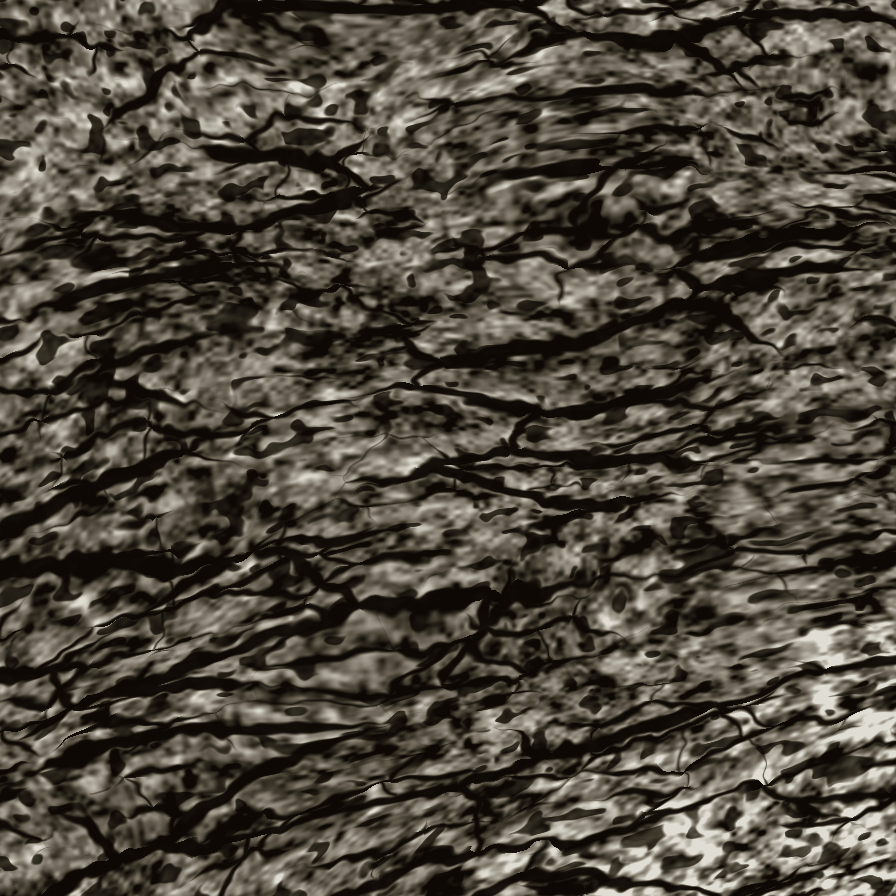
Reproduce this texture procedurally as a WebGL 1 fragment shader.

```glsl
precision highp float;
uniform vec2 u_resolution;

#define PLATE_SCALE vec2(3.4, 10.5)
#define CHIP_SCALE vec2(9.0, 23.0)
#define CRACK_WIDTH 0.0125
#define CHIP_WIDTH 0.0075
#define SOFTNESS 0.0028
#define GRAIN_CONTRAST 0.92
#define BASE_TONE 0.375
#define SUN_LIFT 0.26
#define PIT_LEVEL 0.31

const vec3 CREVICE = vec3(0.05, 0.03, 0.015);
const vec3 SHADOW = vec3(0.23, 0.21, 0.16);
const vec3 BARK = vec3(0.38, 0.35, 0.30);
const vec3 DUST = vec3(0.51, 0.48, 0.43);
const vec3 PALE = vec3(0.67, 0.65, 0.60);
const vec3 SUNLIT = vec3(0.88, 0.87, 0.83);

vec2 hash2(vec2 p) {
  vec3 q = fract(p.xyx * vec3(0.1031, 0.1030, 0.0973));
  q += dot(q, q.yzx + 33.33);
  return fract((q.xx + q.yz) * q.zy);
}

float noise(vec2 p) {
  vec2 i = floor(p);
  vec2 f = fract(p);
  f = f * f * (3.0 - 2.0 * f);
  float low = mix(hash2(i).x, hash2(i + vec2(1.0, 0.0)).x, f.x);
  float high = mix(hash2(i + vec2(0.0, 1.0)).x, hash2(i + 1.0).x, f.x);
  return mix(low, high, f.y);
}

vec2 noise2(vec2 p) {
  return vec2(noise(p), noise(p + 71.3)) - 0.5;
}

// Stretched cells: x = border distance in canvas units,
// y = how level the border runs, z = random value of the cell
vec3 cells(vec2 p, vec2 scale) {
  vec2 q = p * scale;
  vec2 base = floor(q);
  vec2 nearest = vec2(9.0);
  vec2 second = vec2(9.0);
  float id = 0.0;
  for (int j = -1; j <= 1; j++) {
    for (int i = -1; i <= 1; i++) {
      vec2 cell = base + vec2(float(i), float(j));
      vec2 toSeed = cell + hash2(cell + 17.0) - q;
      float d = dot(toSeed, toSeed);
      if (d < dot(nearest, nearest)) {
        second = nearest;
        nearest = toSeed;
        id = hash2(cell + 43.0).y;
      } else if (d < dot(second, second)) {
        second = toSeed;
      }
    }
  }
  vec2 normal = normalize(second - nearest);
  vec2 slope = normal * scale;
  float border = dot(0.5 * (nearest + second), normal) / length(slope);
  return vec3(border, abs(slope.y) / length(slope), id);
}

// Broken crack whose width fades in and out along its run
float crack(vec3 cell, float width, float presence) {
  float w = width * presence * mix(0.45, 1.0, cell.y) - SOFTNESS;
  return 1.0 - smoothstep(w - SOFTNESS, w + SOFTNESS, cell.x);
}

float lift(float from, float to, float tone) {
  return clamp((tone - from) / (to - from), 0.0, 1.0);
}

vec3 barkColor(float tone) {
  vec3 c = mix(CREVICE, SHADOW, lift(0.04, 0.21, tone));
  c = mix(c, BARK, lift(0.21, 0.35, tone));
  c = mix(c, DUST, lift(0.35, 0.48, tone));
  c = mix(c, PALE, lift(0.48, 0.65, tone));
  return mix(c, SUNLIT, lift(0.65, 0.86, tone));
}

void main() {
  vec2 uv = gl_FragCoord.xy / min(u_resolution.x, u_resolution.y);

  // Fibres climb to the right, more steeply near the bottom
  vec2 p = uv;
  p.y -= uv.x * mix(0.32, 0.0, uv.y);
  p += noise2(p * vec2(4.0, 6.0)) * vec2(0.08, 0.05);
  vec2 rough = p + noise2(p * vec2(24.0, 34.0)) * vec2(0.022, 0.014);
  rough += noise2(p * vec2(70.0, 85.0)) * 0.009;

  // Sunlight falls on the lower right corner
  float sun = smoothstep(-0.1, 0.36, 0.76 * (uv.x - 0.45) - uv.y);

  // Layered grain, from long streaks to fine crumbs
  float grain = 0.32 * (noise(rough * vec2(13.0, 62.0)) - 0.5);
  grain += 0.45 * (noise(rough * vec2(36.0, 60.0) + 5.0) - 0.5);
  grain += 0.48 * (noise(rough * vec2(72.0, 108.0) + 9.0) - 0.5);
  grain += 0.36 * (noise(p * vec2(135.0, 175.0) + 3.0) - 0.5);
  float patches = noise(p * vec2(4.0, 8.0) + 21.0) - 0.5;

  vec3 plate = cells(rough, PLATE_SCALE);
  vec3 chip = cells(rough + 3.7, CHIP_SCALE);
  float tone = BASE_TONE + 0.14 * patches + 0.06 * (chip.z - 0.5);
  tone += GRAIN_CONTRAST * grain * (1.0 + 0.8 * sun) + SUN_LIFT * sun;

  // Pits and cracks
  float pitNoise = noise(rough * vec2(48.0, 78.0) + 31.0);
  float pit = 1.0 - smoothstep(PIT_LEVEL - 0.12, PIT_LEVEL + 0.04, pitNoise);
  float plateRun = smoothstep(0.2, 0.65, noise(p * vec2(6.0, 11.0) + 13.0));
  float chipRun = smoothstep(0.4, 0.75, noise(p * vec2(11.0, 19.0) + 57.0));
  float dark = crack(plate, CRACK_WIDTH * (1.0 - 0.4 * sun), plateRun);
  dark = max(dark, crack(chip, CHIP_WIDTH, chipRun));
  tone *= 1.0 - 0.75 * pit;
  tone = mix(tone, 0.03, 0.95 * dark);

  gl_FragColor = vec4(barkColor(tone), 1.0);
}
```
